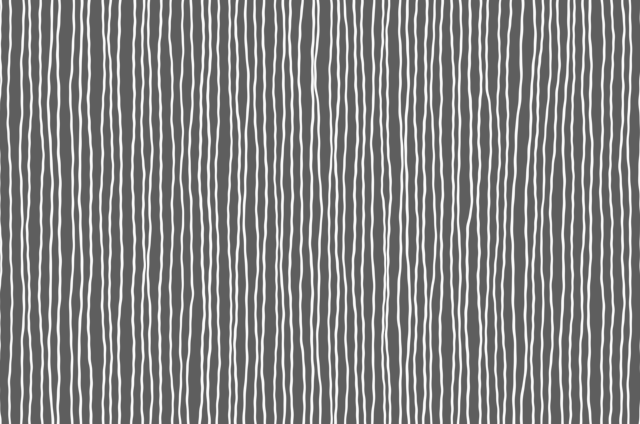
This pattern is drawn by a Shadertoy shader. Its source:

```glsl
#define LINES 68.0
#define HALF_WIDTH 0.126
#define JITTER 0.44
#define WANDER 0.18
#define WOBBLE 0.075
#define SIDESTEP 0.55
#define LEAN 1.0
#define LEAN_CENTER 57.0
#define BUNCHING 0.8
#define BUNCH_CENTER 40.0
#define GROUND vec3(0.37)
#define INK vec3(0.98)

float hash(float n, float salt) {
    return fract(sin(n * 12.9898 + salt * 78.233) * 43758.547);
}

// Sine over height with random phase and slightly random frequency per line
float wave(float id, float y, float wavelength, float salt) {
    float frequency = 6.2832 / wavelength * mix(0.75, 1.3, hash(id, salt));
    return sin(y * frequency + 6.2832 * hash(id, salt + 0.5));
}

// Horizontal position of one hand-drawn line at height y, in mean spacings
float linePosition(float id, float y) {
    float x = id + 0.5 + JITTER * (hash(id, 1.0) - 0.5);

    // Spacing tightens gently around the bunch center
    x -= BUNCHING * sin(6.2832 * (id - BUNCH_CENTER) / LINES);

    // Slow drift and finer wobble
    x += WANDER * wave(id, y, 29.0, 2.0) * mix(0.4, 1.0, hash(id, 3.0));
    x += WOBBLE * wave(id, y, 11.0, 4.0);
    x += WOBBLE * 0.5 * wave(id, y, 5.0, 5.0) * wave(id, y, 17.0, 6.0);
    x += WOBBLE * 0.25 * wave(id, y, 1.9, 7.0);

    // A short sideways kink on some lines
    float kinkHeight = mix(4.0, 42.0, hash(id, 8.0));
    float kink = smoothstep(-1.3, 1.3, y - kinkHeight) - 0.5;
    x += SIDESTEP * kink * (hash(id, 9.0) - 0.5) * step(0.45, hash(id, 10.0));

    // A local group leans right toward the top
    float group = (id - LEAN_CENTER) / 4.5;
    return x + LEAN * exp(-group * group) * smoothstep(14.0, 46.0, y);
}

void mainImage(out vec4 fragColor, in vec2 fragCoord) {
    float pixel = LINES / iResolution.x;
    vec2 p = fragCoord * pixel;
    float cell = floor(p.x);
    float ink = 0.0;

    // Lines may stray from their cells, so neighbours are included
    for (int k = -3; k <= 3; k++) {
        float id = cell + float(k);
        float halfWidth = HALF_WIDTH * mix(0.9, 1.12, hash(id, 11.0));
        halfWidth *= 1.0 + 0.09 * wave(id, p.y, 3.5, 12.0);
        float edge = abs(p.x - linePosition(id, p.y)) - halfWidth;
        ink = max(ink, 1.0 - smoothstep(-0.85 * pixel, 0.85 * pixel, edge));
    }

    fragColor = vec4(mix(GROUND, INK, ink), 1.0);
}
```
